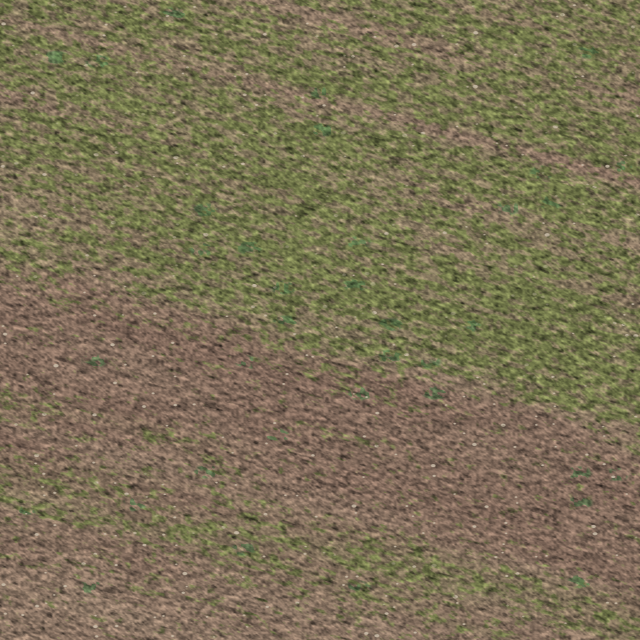
Give the GLSL for this texture, as a WebGL 2 fragment shader.

```glsl
#version 300 es
precision highp float;
// Sloping farm field: drilled rows of young grass above a band of bare, stony soil.

#define ROW_SLOPE 0.27
#define ROW_COUNT 41.0
#define FIELD_EDGE 0.572
#define EDGE_BOW 0.022
#define TUFT_SCALE vec2(75.0, 150.0)
#define GRAIN_SCALE vec2(165.0, 220.0)
#define GRAIN_GAIN 0.68
#define RELIEF_GAIN 0.62
#define STONE_GRID 64.0
#define WEED_GRID 17.0

uniform vec2 u_resolution;
out vec4 fragColor;

const vec3 RED_SOIL = vec3(0.490, 0.400, 0.347);
const vec3 TAN_SOIL = vec3(0.560, 0.482, 0.410);
const vec3 OLIVE_HAZE = vec3(0.485, 0.470, 0.340);
const vec3 DARK_GRASS = vec3(0.355, 0.385, 0.225);
const vec3 LIGHT_GRASS = vec3(0.485, 0.515, 0.315);
const vec3 WEED = vec3(0.30, 0.42, 0.27);
const vec3 STONE = vec3(0.80, 0.75, 0.67);

float hash(vec2 cell) {
  uvec2 q = uvec2(ivec2(cell)) * uvec2(1597334677u, 3812015801u);
  uint h = (q.x ^ q.y) * 1597334677u;
  h = (h ^ (h >> 15)) * 2246822519u;
  return float((h ^ (h >> 13)) >> 8) / 16777216.0;
}

float noise(vec2 p) {
  vec2 i = floor(p), f = fract(p);
  f = f * f * (3.0 - 2.0 * f);
  return mix(mix(hash(i), hash(i + vec2(1, 0)), f.x),
             mix(hash(i + vec2(0, 1)), hash(i + vec2(1, 1)), f.x), f.y);
}

float fbm(vec2 p) {
  float sum = 0.0, gain = 0.53;
  for (int k = 0; k < 3; k++) {
    sum += gain * noise(p);
    p = p * 2.03 + 17.3;
    gain *= 0.5;
  }
  return sum;
}

// Soft stripe centred on c with half width w.
float band(float x, float c, float w) {
  float d = (x - c) / w;
  return exp(-d * d);
}

// Share of the ground under grass; row.y is constant along a drill row.
float grassCover(vec2 row, float sown) {
  float patches = fbm(row * vec2(6.0, 20.0) + 4.0) - 0.46;
  float streaks = noise(row * vec2(4.0, 60.0) + 9.0) - 0.5;
  float left = 1.0 - smoothstep(0.0, 0.35, row.x), right = smoothstep(0.5, 1.0, row.x);
  float upper = 0.60 + 0.10 * row.x;
  upper -= 0.42 * band(row.y, 0.972 + 0.012 * row.x, 0.012) + 0.22 * band(row.y, 1.11, 0.022);
  upper -= right * (0.22 * band(row.y, 0.89, 0.018) + 0.18 * band(row.y, 0.80, 0.015));
  upper -= left * (0.16 * band(row.y, 0.69, 0.07) + 0.24 * band(row.y, 0.86, 0.018));
  upper += 0.16 * band(row.y, 1.004, 0.013) * right + 0.14 * band(row.y, 0.705, 0.03) * (1.0 - left);
  float lower = 0.11 + 0.38 * band(row.y, 0.25 + 0.045 * row.x, 0.06);
  lower += 0.14 * band(row.y, 0.37, 0.035) * (1.0 - row.x);
  lower += 0.18 * band(row.y, 0.17, 0.04) * smoothstep(0.25, 0.5, row.x);
  return mix(lower, upper, sown) + mix(0.35, 0.55, sown) * patches + 0.28 * streaks;
}

// Pale pebbles: at most one, jittered, in each grid cell.
float stones(vec2 p) {
  vec2 cell = floor(p * STONE_GRID), f = fract(p * STONE_GRID);
  vec2 centre = 0.25 + 0.5 * vec2(hash(cell + 31.0), hash(cell + 67.0));
  float size = 0.09 + 0.12 * pow(hash(cell + 113.0), 3.0);
  float d = length((f - centre) * vec2(0.8, 1.2));
  float soft = 0.5 * STONE_GRID / u_resolution.y + 0.03;
  return step(0.91, hash(cell + 151.0)) * (1.0 - smoothstep(size - soft, size + soft, d));
}

// Sparse clumps of blue-green weeds broken up into leaves.
float weeds(vec2 p, float leaf) {
  vec2 cell = floor(p * WEED_GRID), f = fract(p * WEED_GRID);
  vec2 centre = 0.35 + 0.3 * vec2(hash(cell + 211.0), hash(cell + 257.0));
  float d = length((f - centre) * vec2(0.75, 1.4));
  float clump = step(0.88, hash(cell + 307.0)) * (1.0 - smoothstep(0.0, 0.34, d));
  return smoothstep(0.62, 0.85, leaf + 0.35 * clump) * smoothstep(0.0, 0.4, clump);
}

void main() {
  vec2 p = gl_FragCoord.xy / u_resolution;
  vec2 row = vec2(p.x, p.y + ROW_SLOPE * p.x);

  // Bowed, ragged border between the sown and the bare ground
  float edge = FIELD_EDGE + EDGE_BOW * 4.0 * p.x * (1.0 - p.x);
  float wobble = 0.02 * (noise(row * vec2(9.0, 25.0)) - 0.5);
  float sown = smoothstep(-0.035, 0.04, row.y - edge + wobble);

  // Soil with crumbly grain and clods lit from above
  float grain = 0.5 * noise(row * GRAIN_SCALE) + 0.5 * noise(row * GRAIN_SCALE * 1.6 + 40.0);
  vec2 clodScale = vec2(80.0, 140.0);
  float relief = fbm(row * clodScale + 80.0) - fbm((row + vec2(-0.002, 0.004)) * clodScale + 80.0);
  float dust = fbm(row * vec2(5.0, 22.0) + 50.0);
  float dryness = 0.08 + 0.52 * sown + 0.45 * (1.0 - smoothstep(0.1, 0.42, row.y));
  dryness += 0.9 * (dust - 0.46) + 0.25 * band(row.y, 0.34, 0.02);
  vec3 colour = mix(RED_SOIL, TAN_SOIL, clamp(dryness, 0.0, 1.0));

  // Grass tufts gathered along the drill rows, over a faint haze of seedlings
  float cover = grassCover(row, sown);
  colour = mix(colour, OLIVE_HAZE, 0.55 * smoothstep(0.15, 0.75, cover));
  float drill = sin(6.2832 * (row.y * ROW_COUNT + 0.5 * noise(row * vec2(5.0, 9.0))));
  cover += 0.13 * drill * sown * (1.0 - 0.6 * smoothstep(0.75, 1.0, row.y));
  float tuft = fbm(row * TUFT_SCALE);
  float grass = smoothstep(-0.13, 0.16, tuft - mix(0.76, 0.24, cover));
  float blade = noise(row * vec2(150.0, 200.0) + 23.0);
  colour = mix(colour, mix(DARK_GRASS, LIGHT_GRASS, blade), 0.9 * grass);
  colour = mix(colour, WEED, 0.7 * weeds(p, blade));

  // Shading with dark crevices, then pebbles on top
  float crevice = smoothstep(0.66, 0.95, noise(row * vec2(90.0, 190.0) + 61.0));
  colour *= 1.025 + GRAIN_GAIN * (grain - 0.5) + RELIEF_GAIN * relief - 0.24 * crevice;
  colour = mix(colour, STONE, stones(p) * (0.85 - 0.5 * grass));
  fragColor = vec4(clamp(colour, 0.0, 1.0), 1.0);
}
```
